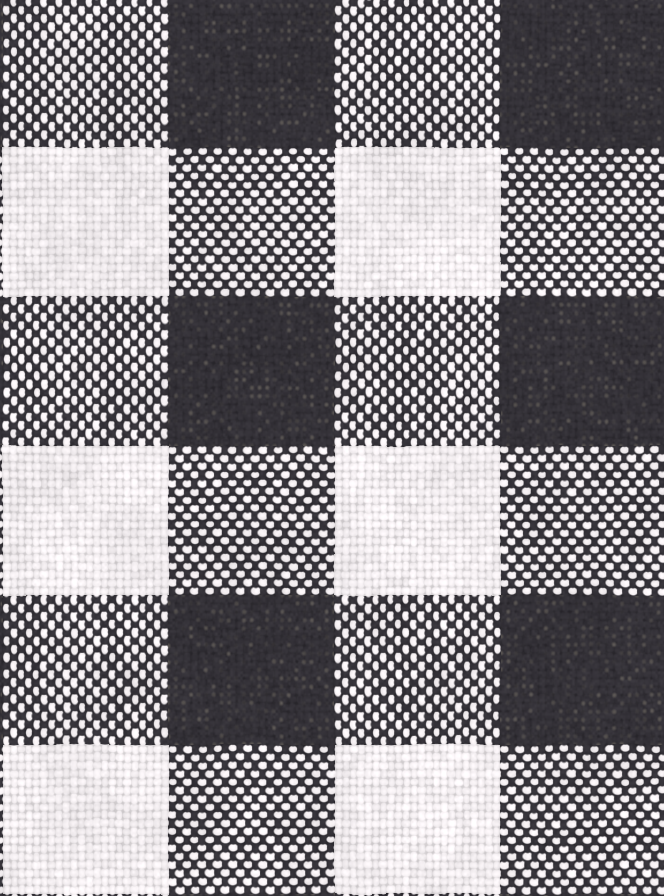
Reproduce this texture procedurally as a Shadertoy shader.

```glsl
#define SQUARES vec2(4.0, 6.0)
#define THREADS_PER_SQUARE vec2(22.0, 18.0)
#define CLOTH_SHIFT vec2(0.35, 0.25)
#define LIGHT_YARN vec3(0.965, 0.945, 0.955)
#define DARK_YARN vec3(0.205, 0.195, 0.22)
#define FLOAT_LENGTH 0.64
#define FLOAT_WIDTH 0.47
#define EDGE_SOFTNESS 0.24
#define YARN_VARIATION 0.16
#define WOBBLE 0.22
#define FLECK_COLOR vec3(0.40, 0.38, 0.36)
#define FUZZ 0.045

float hash(vec2 p) {
    return fract(sin(dot(p, vec2(127.1, 311.7))) * 43758.5453);
}

float noise(vec2 p) {
    vec2 i = floor(p), f = fract(p);
    f = f * f * (3.0 - 2.0 * f);
    return mix(mix(hash(i), hash(i + vec2(1, 0)), f.x),
               mix(hash(i + vec2(0, 1)), hash(i + vec2(1, 1)), f.x), f.y);
}

// Even bands are light, odd bands dark; x is the warp, y the weft
vec2 darkBands(vec2 cell) {
    return mod(floor(cell / THREADS_PER_SQUARE), 2.0);
}

vec3 yarn(float dark) {
    return mix(LIGHT_YARN, DARK_YARN, dark);
}

// Plain weave: each crossing shows one rounded float of the upper thread
vec3 weave(vec2 p, float pixel) {
    vec2 home = floor(p);
    vec2 bands = darkBands(home);
    vec3 color = yarn(max(bands.x, bands.y)) * 0.84;
    float softness = max(EDGE_SOFTNESS, pixel);

    for (int y = -1; y <= 1; y++) {
        for (int x = -1; x <= 1; x++) {
            vec2 cell = home + vec2(x, y);
            vec2 dark = darkBands(cell);
            bool warpOnTop = mod(cell.x + cell.y, 2.0) < 0.5;
            float threadId = warpOnTop ? cell.x : cell.y + 200.0;
            float slub = hash(vec2(threadId, 7.0)) - 0.5;
            float jitter = hash(cell + 3.7) - 0.5;

            vec2 radius = warpOnTop ? vec2(FLOAT_WIDTH, FLOAT_LENGTH)
                                    : vec2(FLOAT_LENGTH, FLOAT_WIDTH);
            radius *= 1.0 + YARN_VARIATION * (slub + jitter);
            float d = length((p - cell - 0.5) / radius);
            float cover = 1.0 - smoothstep(1.0 - softness, 1.0 + softness, d);
            float shade = 1.02 - 0.07 * d * d + 0.05 * jitter;
            color = mix(color, yarn(warpOnTop ? dark.x : dark.y) * shade, cover);
        }
    }

    // Pale specks glinting between the dark threads
    float speck = smoothstep(0.45, 0.05, length(fract(p + 0.5) - 0.5));
    float glint = smoothstep(0.35, 1.0, hash(floor(p + 0.5) + 19.3));
    return mix(color, FLECK_COLOR, 0.75 * speck * glint * bands.x * bands.y);
}

void mainImage(out vec4 fragColor, in vec2 fragCoord) {
    vec2 uv = fragCoord / iResolution.xy;
    vec2 threads = SQUARES * THREADS_PER_SQUARE;
    vec2 p = uv * threads - CLOTH_SHIFT;
    vec2 pixel = threads / iResolution.xy;

    // Slight wander of the threads
    vec2 wander = vec2(noise(p * 0.23), noise(p * 0.23 + 51.0)) - 0.5;
    vec3 color = weave(p + WOBBLE * wander, max(pixel.x, pixel.y));

    // Fibre fuzz and gentle uneven tone
    color += FUZZ * (noise(p * 3.0) - 0.5);
    color *= 1.0 + 0.05 * (noise(p * 0.12 + 9.0) - 0.5);
    fragColor = vec4(clamp(color, 0.0, 1.0), 1.0);
}
```
